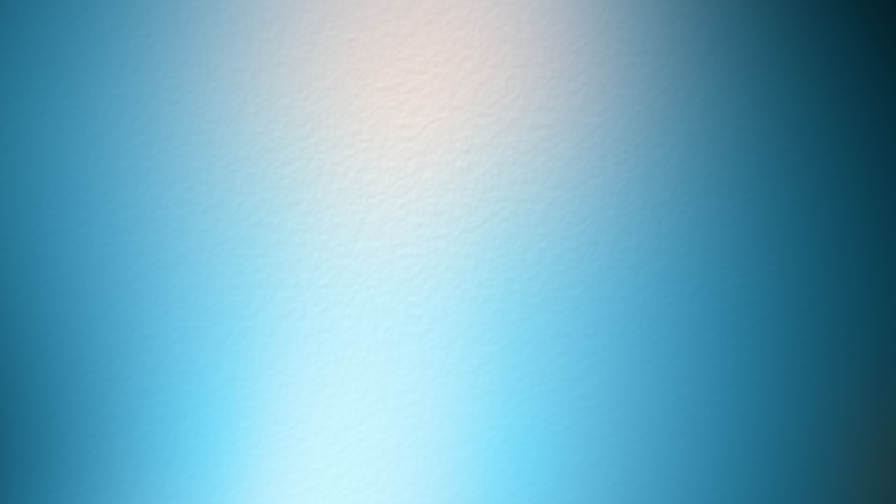
Reproduce this background procedurally as a Shadertoy shader.

```glsl
// Softly lit textured wall: a pale cyan glow with a warm light above and dark blue sides.

float hash(vec2 cell) {
    vec3 q = fract(vec3(cell.xyx) * 0.1031);
    q += dot(q, q.yzx + 33.33);
    return fract((q.x + q.y) * q.z);
}

float valueNoise(vec2 p) {
    vec2 cell = floor(p), f = fract(p);
    f = f * f * (3.0 - 2.0 * f);
    return mix(mix(hash(cell), hash(cell + vec2(1, 0)), f.x),
               mix(hash(cell + vec2(0, 1)), hash(cell + vec2(1, 1)), f.x), f.y);
}

float plasterHeight(vec2 p) {
    return 0.6 * valueNoise(p * vec2(64.0, 82.0)) + 0.4 * valueNoise(p * 135.0 + 17.0);
}

float softSpot(vec2 uv, vec2 center, vec2 radius) {
    vec2 d = (uv - center) / radius;
    return exp(-dot(d, d));
}

void mainImage(out vec4 fragColor, in vec2 fragCoord) {
    vec2 uv = fragCoord / iResolution.xy;
    vec2 p = fragCoord / iResolution.y;

    // Broad glow, with a different falloff on each side
    float offset = uv.x - mix(0.37, 0.48, uv.y);
    float leftWidth = mix(0.39, 0.57, smoothstep(0.0, 0.85, uv.y));
    float rightWidth = 0.53 - 0.15 * uv.y * uv.y;
    float falloff = offset / (offset < 0.0 ? leftWidth : rightWidth);
    float glow = (0.96 - 0.14 * uv.y * uv.y) * exp(-falloff * falloff);

    // Cool ramp from navy through cyan to near white
    vec3 color = vec3(0.75 * pow(glow, 2.1) + 0.1 * smoothstep(0.84, 0.96, glow),
                      glow,
                      glow + 0.3 * glow * (1.0 - glow * glow * glow));

    // Warm light from the top
    float warmth = exp(-pow(abs(uv.x - 0.48) / 0.28, 2.5)) * smoothstep(0.3, 0.9, uv.y);
    color += vec3(0.36, 0.0, -0.12) * warmth;

    // Saturated cyan pools and a brownish lower right corner
    float pools = softSpot(uv, vec2(0.22, 0.14), vec2(0.07, 0.16))
                + softSpot(uv, vec2(0.58, 0.09), vec2(0.07, 0.15));
    color += vec3(-0.04, 0.02, 0.03) * pools;
    color += vec3(0.06, -0.01, -0.05) * softSpot(uv, vec2(1.0, 0.05), vec2(0.08, 0.2));

    // Embossed plaster grain, lit from the upper left
    float relief = plasterHeight(p) - plasterHeight(p + vec2(-0.003, 0.004));
    float grain = 0.035 + 0.045 * softSpot(uv, vec2(0.5, 0.7), vec2(0.3, 0.35));
    color *= 1.0 + grain * relief;

    fragColor = vec4(clamp(color, 0.0, 1.0), 1.0);
}
```
